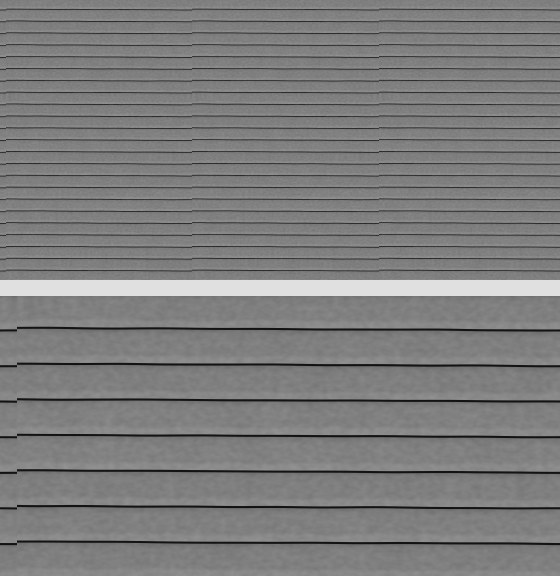
Top, the full canvas; bottom, a detail of the centre.
Give the GLSL for this texture, as a Shadertoy shader.

```glsl
// Grey horizontal lap siding: thin dark gaps, pale board lips and faint grain.

#define ROWS 23.6        // boards over the canvas height
#define PANELS 3.0       // panels over the canvas width
#define SEAM_SHIFT 0.031 // seam offset, in panels
#define TILT 0.07        // drop of a board along one panel, in rows
#define WOBBLE 0.025     // waviness of the gaps, in rows
#define GAP_WIDTH 0.058  // dark gap, in rows
#define GRAIN 0.035      // strength of the fine grain
#define BLOTCH 0.016     // strength of the broad stains
#define BOARD_COLOR vec3(0.502)
#define LIP_COLOR vec3(0.540)
#define GAP_COLOR vec3(0.075)

float hash(vec2 p) {
    vec3 q = fract(vec3(p.xyx) * 0.1031);
    q += dot(q, q.yzx + 33.33);
    return fract((q.x + q.y) * q.z);
}

// Contribution of one lattice corner; x wraps so that panels repeat.
float corner(vec2 cell, vec2 offset, float period) {
    float angle = 6.2832 * hash(vec2(mod(cell.x, period), cell.y + 57.0));
    return dot(vec2(cos(angle), sin(angle)), offset);
}

float gradientNoise(vec2 p, float period) {
    vec2 i = floor(p), f = fract(p);
    vec2 s = f * f * f * (f * (f * 6.0 - 15.0) + 10.0);
    vec2 e = vec2(1.0, 0.0);
    float low = mix(corner(i, f, period), corner(i + e, f - e, period), s.x);
    float high = mix(corner(i + e.yx, f - e.yx, period),
                     corner(i + e.xx, f - e.xx, period), s.x);
    return mix(low, high, s.y);
}

// Coverage of a band centred on zero, filtered over one pixel.
float band(float d, float width, float pixel) {
    float lower = max(d - 0.5 * pixel, -0.5 * width);
    float upper = min(d + 0.5 * pixel, 0.5 * width);
    return max(upper - lower, 0.0) / pixel;
}

void mainImage(out vec4 fragColor, in vec2 fragCoord) {
    vec2 uv = fragCoord / iResolution.xy;
    float pixel = ROWS / iResolution.y;

    // Panel position across and row position downwards, gaps at whole rows.
    float across = fract(uv.x * PANELS - SEAM_SHIFT);
    float down = (0.5 - uv.y) * ROWS;
    down -= (across - 0.5) * TILT;
    down += WOBBLE * gradientNoise(vec2(across * 7.0, down * 0.9), 7.0);
    float row = floor(down);
    float d = down - row;
    float gapDistance = d - step(0.5, d);

    // Board face with a pale lip above the next gap.
    float lip = smoothstep(0.70, 0.84, d);
    vec3 color = mix(BOARD_COLOR, LIP_COLOR, lip);
    color += 0.010 * (hash(vec2(row + 40.0, 3.0)) - 0.5);

    // Fine grain drawn out along the boards, over broad stains.
    float grain = gradientNoise(vec2(across * 64.0, down * 6.0), 64.0)
                + 0.6 * gradientNoise(vec2(across * 110.0, down * 11.0 + 19.0), 110.0);
    float blotch = gradientNoise(vec2(across * 16.0, down * 0.8 + 31.0), 16.0);
    color += GRAIN * grain + BLOTCH * blotch;

    // Soft shadow under each lip, then the gap itself.
    color -= 0.10 * exp(-12.0 * d);
    color = mix(color, GAP_COLOR, band(gapDistance, GAP_WIDTH, pixel));

    fragColor = vec4(clamp(color, 0.0, 1.0), 1.0);
}
```
